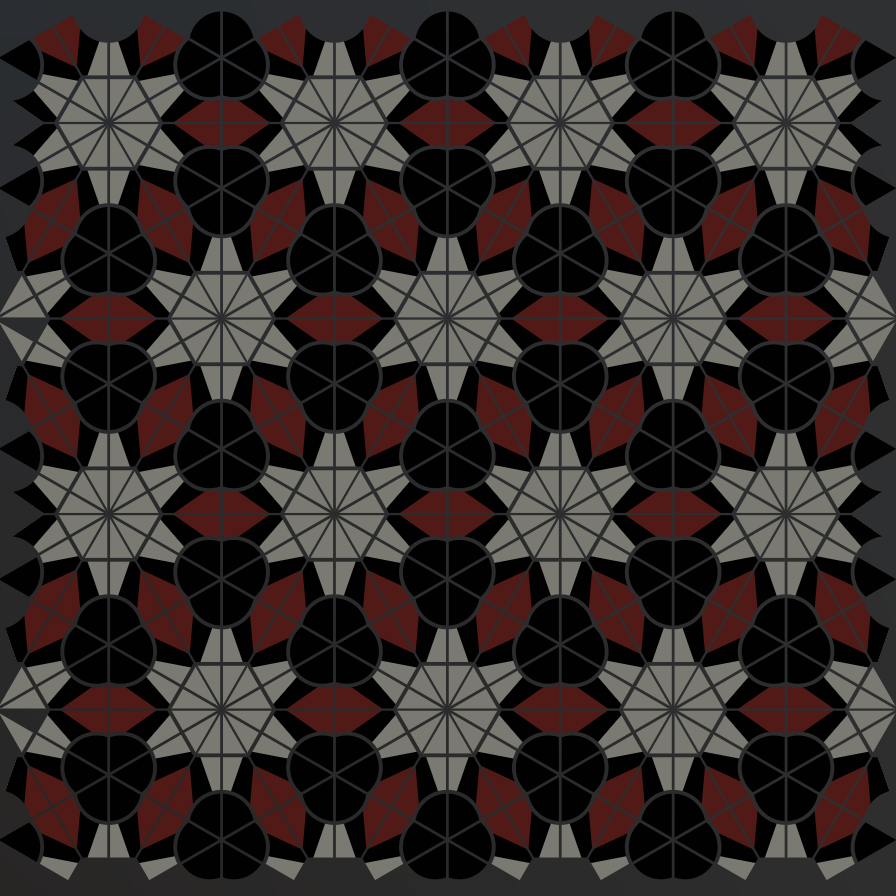
Give the GLSL for this pattern, as a WebGL 1 fragment shader.

```glsl
precision highp float;
// Geometric mosaic on a triangular lattice: six-armed stone stars, red lenses and
// black three-lobed flowers. Each point is folded into one 30-60-90 triangle, where
// a few distance tests name the piece; whole pieces are dropped at the border.

uniform vec2 u_resolution;

#define PITCH 0.252
#define ORIGIN vec2(0.4993, 0.6445)
#define MARGIN vec2(0.018, 0.0275)
#define OUTLINE 0.0085
#define SPOKE 0.0062
#define THIN_SPOKE 0.0050
#define HEX_APOTHEM 0.2025
#define LENS_TIP 0.217
#define STONE vec3(0.48, 0.48, 0.45)
#define RED vec3(0.32, 0.10, 0.09)
#define BLACK vec3(0.005)

const float SIXTH_TURN = 1.0471976;
const vec2 ARM_DIR = vec2(0.8660254, 0.5);
const vec2 FLOWER = vec2(0.5, 0.2886751);

vec2 rotate(vec2 p, float angle) {
  float c = cos(angle), s = sin(angle);
  return vec2(c * p.x - s * p.y, s * p.x + c * p.y);
}

// Offset from the nearest point of a triangular lattice with unit spacing.
vec2 fromStar(vec2 p) {
  vec2 cell = vec2(1.0, 1.7320508);
  vec2 a = mod(p + 0.5 * cell, cell) - 0.5 * cell;
  vec2 b = mod(p, cell) - 0.5 * cell;
  return dot(a, a) < dot(b, b) ? a : b;
}

// Coverage of the region where the distance is negative.
float fill(float dist, float pixel) {
  return clamp(0.5 - dist / pixel, 0.0, 1.0);
}

// Dark grout with a faint cool-to-warm drift.
vec3 groutColor(vec2 uv) {
  vec3 low = mix(vec3(0.155, 0.148, 0.145), vec3(0.180, 0.180, 0.182), uv.x);
  vec3 high = mix(vec3(0.165, 0.178, 0.192), vec3(0.185, 0.188, 0.195), uv.x);
  return mix(low, high, uv.y);
}

void main() {
  vec2 uv = gl_FragCoord.xy / u_resolution;
  float pixel = 1.0 / (min(u_resolution.x, u_resolution.y) * PITCH);
  vec2 p = (uv - ORIGIN) / PITCH;

  // Fold into the triangle star (0,0), lens (0.5,0), flower.
  vec2 d = fromStar(p);
  vec2 star = p - d;
  float turn = floor(atan(d.y, d.x) / SIXTH_TURN + 0.5);
  vec2 q = rotate(d, -turn * SIXTH_TURN);
  float side = q.y < 0.0 ? -1.0 : 1.0;
  q.y = abs(q.y);

  // Distances to the parts.
  float along = dot(q, ARM_DIR);
  float across = dot(q, vec2(ARM_DIR.y, -ARM_DIR.x));
  float hexagon = along - HEX_APOTHEM;
  float arm = (across - 0.0966 + 0.347 * hexagon) * 0.945;
  float lens = (q.y - 0.7 * (LENS_TIP - 0.5 + q.x)) * 0.82;
  float flower = length(q - FLOWER + 0.062 * ARM_DIR) - 0.1516;

  // Name the piece by its centre.
  vec2 center = vec2(0.32, 0.07);
  if (hexagon < 0.0) center = vec2(0.139, 0.034);
  else if (flower < 0.0) center = vec2(0.435, 0.176);
  else if (lens < 0.0) center = vec2(0.42, 0.045);
  else if (arm < 0.0) center = vec2(0.264, 0.113);

  // Unfold the centre and keep pieces well inside the canvas.
  center.y *= side;
  vec2 place = (star + rotate(center, turn * SIXTH_TURN)) * PITCH + ORIGIN;
  vec2 inside = step(MARGIN, place) * step(place, 1.0 - MARGIN);
  float keep = inside.x * inside.y;

  // One lost stone in each star cut by the left border.
  if (hexagon < 0.0 && turn == 0.0 && side < 0.0 && place.x < 0.06) keep = 0.0;

  // Paint the pieces.
  vec3 tile = mix(BLACK, STONE, fill(arm, pixel));
  tile = mix(tile, RED, fill(lens, pixel));
  tile = mix(tile, BLACK, fill(flower, pixel));
  tile = mix(tile, STONE, fill(hexagon, pixel));

  // Grout follows the triangle sides, the hexagon and the flower outline.
  float grout = min(q.y - THIN_SPOKE, across - SPOKE);
  grout = min(grout, abs(0.5 - q.x) - SPOKE);
  grout = min(grout, abs(hexagon) - OUTLINE);
  grout = min(grout, abs(flower) - OUTLINE);

  float cover = keep * (1.0 - fill(grout, pixel));
  gl_FragColor = vec4(mix(groutColor(uv), tile, cover), 1.0);
}
```
